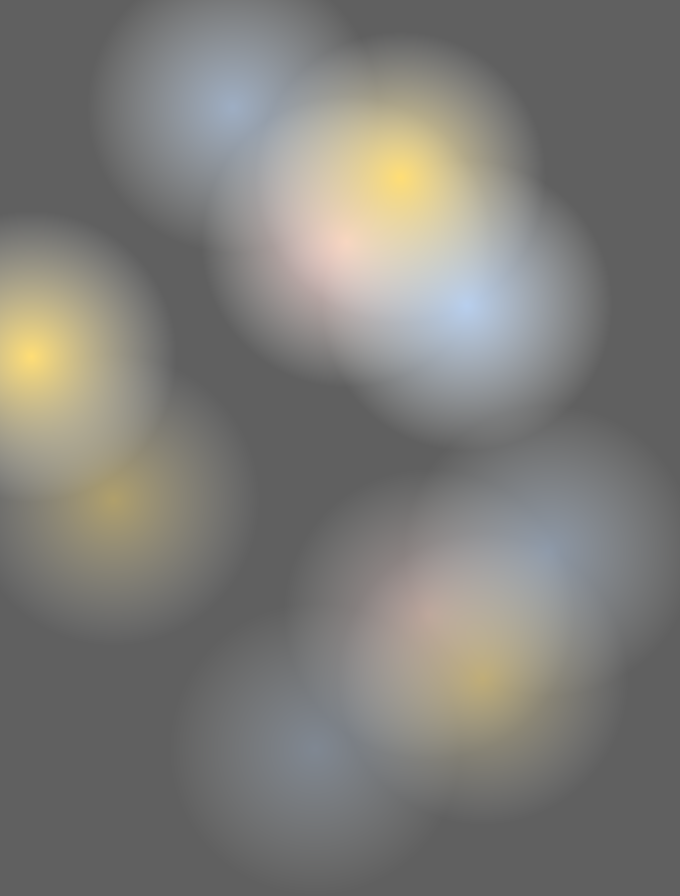
Give the GLSL for this background, as a Shadertoy shader.

```glsl
const vec3 YELLOW = vec3(1.0, 0.87, 0.46);
const vec3 PINK = vec3(0.98, 0.78, 0.76);
const vec3 BLUE = vec3(0.72, 0.81, 0.93);

// Soft disc: a tinted core that pales and fades linearly to its rim
vec3 addGlow(vec3 base, vec2 p, vec2 center, vec3 tint, float opacity) {
    float t = clamp(length(p - center) / 0.162, 0.0, 1.0);
    vec3 glow = mix(tint, vec3(0.93, 0.94, 0.93), t);
    return mix(base, glow, opacity * (1.0 - t));
}

// Five glows, painted from back to front
vec3 addCluster(vec3 base, vec2 p, float opacity) {
    vec2 centers[5] = vec2[5](vec2(0.260, 0.880), vec2(0.387, 0.730),
        vec2(0.521, 0.659), vec2(0.447, 0.802), vec2(0.035, 0.602));
    vec3 tints[5] = vec3[5](BLUE, PINK, BLUE, YELLOW, YELLOW);

    for (int i = 0; i < 5; i++) {
        float strength = i == 0 ? 0.7 : 1.0;
        base = addGlow(base, p, centers[i], tints[i], opacity * strength);
    }
    return base;
}

void mainImage(out vec4 fragColor, in vec2 fragCoord) {
    vec2 p = fragCoord / iResolution.y;
    vec2 reflected = vec2(p.x - 0.092, 1.044 - p.y);

    // Dim, shifted reflection below the bright cluster
    vec3 color = vec3(0.378);
    color = addCluster(color, reflected, 0.5);
    color = addCluster(color, p, 1.0);

    fragColor = vec4(color, 1.0);
}
```
